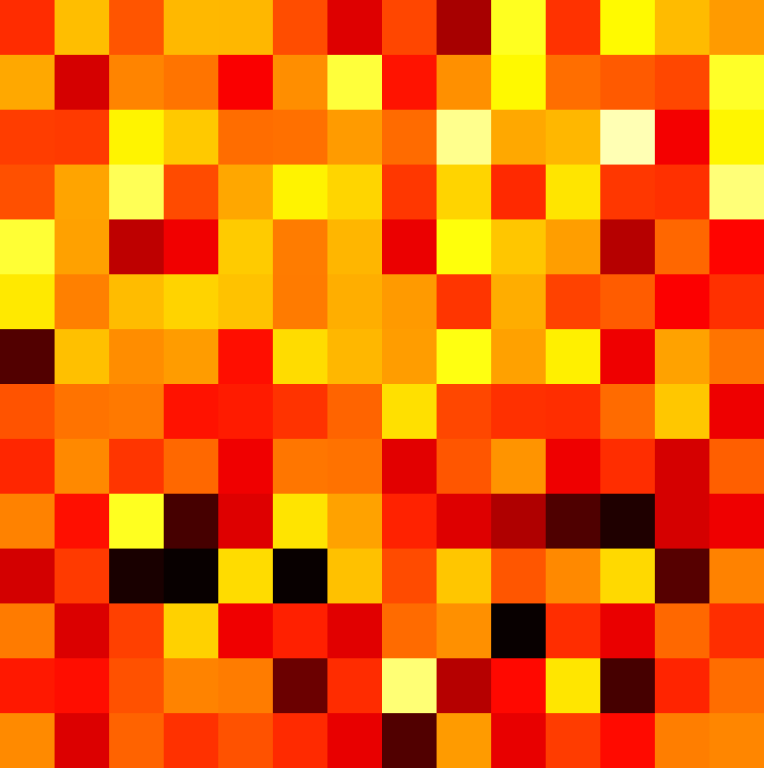
Give the GLSL for this pattern, as a Shadertoy shader.

```glsl
// Heat map: a grid of flat square cells with random heat, from black through red and yellow to white.
#define GRID vec2(14.0, 14.0)     // cells across and down
#define MEAN_HEAT 0.492           // average heat of a cell
#define SPREAD_LEFT 0.145         // heat deviation at the left edge
#define SPREAD_RIGHT 0.215        // heat deviation at the right edge
#define ROW_SWING 0.085           // warmer upper rows, cooler lower rows
#define RED_END 0.365             // heat at which red is full
#define GREEN_END 0.746           // heat at which green is full
#define SEED 17u
#define TAU 6.2831853

// Integer hash of a cell, giving two values in 0..1
vec2 hashCell(uvec2 cell) {
    uvec2 h = cell * 1597u + SEED * uvec2(3803u, 7919u);
    for (int i = 0; i < 3; i++) {
        h = h * 1664525u + 10139u;
        h.x += h.y * 1664525u;
        h.y += h.x * 1664525u;
        h ^= h >> 16u;
    }
    return vec2(h & 0xffffu) / 65535.0;
}

// Normally distributed heat with a gentle trend over the grid
float cellHeat(vec2 cell) {
    vec2 rnd = hashCell(uvec2(cell));
    float normal = sqrt(-2.0 * log(max(rnd.x, 0.001))) * cos(TAU * rnd.y);
    vec2 place = (cell + 0.5) / GRID;
    float spread = mix(SPREAD_LEFT, SPREAD_RIGHT, place.x);
    float trend = -ROW_SWING * sin(TAU * place.y);
    return clamp(MEAN_HEAT + trend + spread * normal, 0.012, 1.0);
}

// Red, green and blue ramp up one after another
vec3 heatColor(float heat) {
    vec3 start = vec3(0.0, RED_END, GREEN_END);
    vec3 end = vec3(RED_END, GREEN_END, 1.0);
    return clamp((heat - start) / (end - start), 0.0, 1.0);
}

vec3 cellColor(vec2 cell) {
    return heatColor(cellHeat(clamp(cell, vec2(0.0), GRID - 1.0)));
}

void mainImage(out vec4 fragColor, in vec2 fragCoord) {
    vec2 pos = fragCoord / iResolution.xy * GRID - 0.5;
    vec2 cell = floor(pos);

    // Blend neighbours only across one pixel at each border
    vec2 pixel = GRID / iResolution.xy;
    vec2 blend = clamp((fract(pos) - 0.5) / pixel + 0.5, 0.0, 1.0);

    vec3 lower = mix(cellColor(cell), cellColor(cell + vec2(1.0, 0.0)), blend.x);
    vec3 upper = mix(cellColor(cell + vec2(0.0, 1.0)), cellColor(cell + 1.0), blend.x);
    fragColor = vec4(mix(lower, upper, blend.y), 1.0);
}
```
